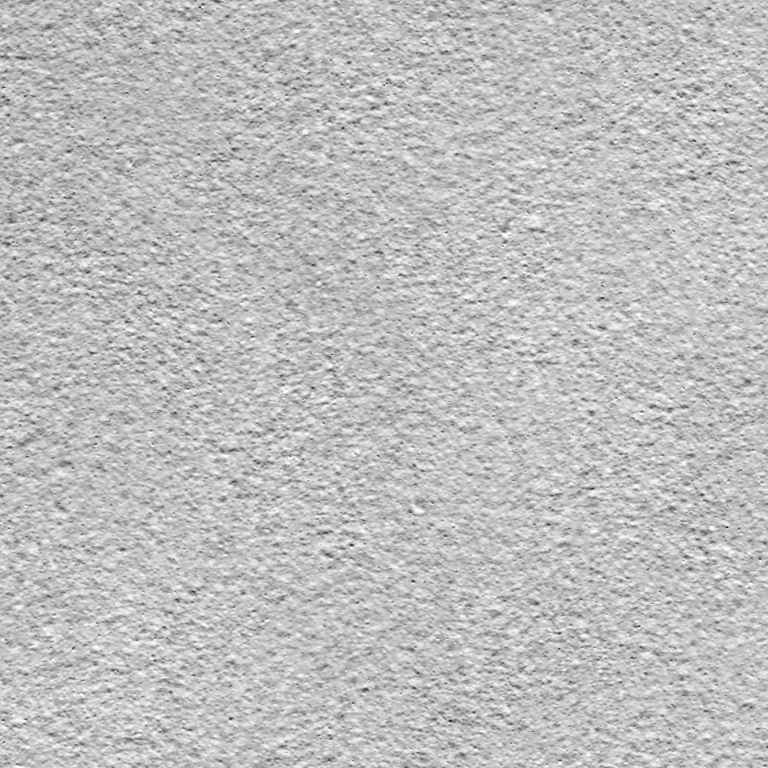
A three.js fragment shader for this texture:

```glsl
// Rough grey plaster under raking light from above.
// Three layers of scattered cellular grains are shaded by slope and depth;
// sparse pits add dark nicks, and layered sines add broad pale patches.

#define BASE_TONE 0.748
#define CONTRAST 0.145
#define SHADOW_SKEW 0.14
#define PATCH_TONE 0.026
#define COARSE_CELLS 74.0
#define MEDIUM_CELLS 132.0
#define FINE_CELLS 245.0
#define STRETCH vec2(0.86, 1.0)
#define LIGHT_DIR vec2(0.08, 0.997)
#define DEPTH_SHADE 0.8
#define PIT_CHANCE 0.13
#define SCAR_CHANCE 0.05

varying vec2 vUv;

vec3 hash3(vec2 cell) {
  vec3 q = fract(cell.xyx * vec3(0.1031, 0.1030, 0.0973));
  q += dot(q, q.yxz + 33.33);
  return fract((q.xxy + q.yzz) * q.zyx);
}

// Shade of randomly sized grains and hollows, one per cell:
// slope towards the light, plus darker hollows and paler tops
float grainShade(vec2 p, float seed) {
  vec2 cell = floor(p);
  float shade = 0.0;
  for (int y = -1; y <= 1; y++) {
    for (int x = -1; x <= 1; x++) {
      vec2 id = cell + vec2(float(x), float(y));
      vec3 rnd = hash3(id + seed);
      float radius = mix(0.6, 1.0, fract(rnd.z * 17.3));
      vec2 d = (p - id - rnd.xy) / radius;
      float falloff = max(1.0 - dot(d, d), 0.0);
      float height = rnd.z * 2.0 - 1.0;
      float slope = 3.4 * dot(d, LIGHT_DIR);
      shade += height * falloff * (slope + DEPTH_SHADE * falloff);
    }
  }
  return shade;
}

// Sparse hollows: a dark upper wall with a lit rim below it
float pitShade(vec2 p, float chance, float seed) {
  vec2 cell = floor(p);
  vec3 rnd = hash3(cell + seed);
  vec3 form = hash3(cell + seed + 57.0);
  float present = step(rnd.z, chance);
  vec2 d = p - cell - mix(vec2(0.35), vec2(0.65), rnd.xy);
  float angle = (form.x - 0.5) * 2.0;
  float c = cos(angle);
  float s = sin(angle);
  mat2 turn = mat2(c, s, -s, c);
  float radius = mix(0.09, 0.17, form.y);
  vec2 squash = vec2(0.65, 1.0);
  float wall = 1.0 - smoothstep(0.2, 1.0, length(turn * d * squash) / radius);
  vec2 below = d + LIGHT_DIR * radius;
  float rim = 1.0 - smoothstep(0.2, 1.0, length(turn * below * squash) / radius);
  return present * mix(0.6, 1.0, form.z) * (0.5 * rim - wall);
}

// Broad, cloudy variation, roughly within -1 to 1
float cloud(vec2 p) {
  float sum = 0.0;
  float weight = 0.5;
  for (int i = 0; i < 4; i++) {
    p += 0.6 * sin(p.yx * 1.3 + vec2(1.7, 4.1));
    sum += weight * sin(p.x + 0.8) * cos(p.y - 0.5);
    p = mat2(1.4, 1.1, -1.1, 1.4) * p + 2.3;
    weight *= 0.6;
  }
  return sum;
}

void main() {
  // Bend the grain gently so that rows of cells do not show
  vec2 p = vUv + 0.003 * sin(vUv.yx * vec2(23.0, 19.0) + vec2(0.4, 2.0));
  vec2 grain = p * STRETCH;

  // Surface relief, rougher in some areas than in others
  float relief = 0.30 * grainShade(grain * COARSE_CELLS, 11.0);
  relief += 0.62 * grainShade(grain * MEDIUM_CELLS, 173.0);
  relief += 0.62 * grainShade(grain * FINE_CELLS, 431.0);
  relief *= 1.0 + 0.25 * cloud(vUv * 13.0 + 5.0);

  // Shadows fall off deeper than highlights rise
  float tone = BASE_TONE;
  tone += CONTRAST * (relief - SHADOW_SKEW * (relief * relief - 0.34));

  // Nicks, a few larger scars, and patches paler towards the lower right
  tone += 0.34 * pitShade(p * 68.0, PIT_CHANCE, 29.0);
  tone += 0.22 * pitShade(p * 19.0, SCAR_CHANCE, 83.0);
  tone += PATCH_TONE * (cloud(vUv * 5.0) + 0.8 * (vUv.x - vUv.y));

  gl_FragColor = vec4(vec3(clamp(tone, 0.12, 0.98)), 1.0);
}
```
